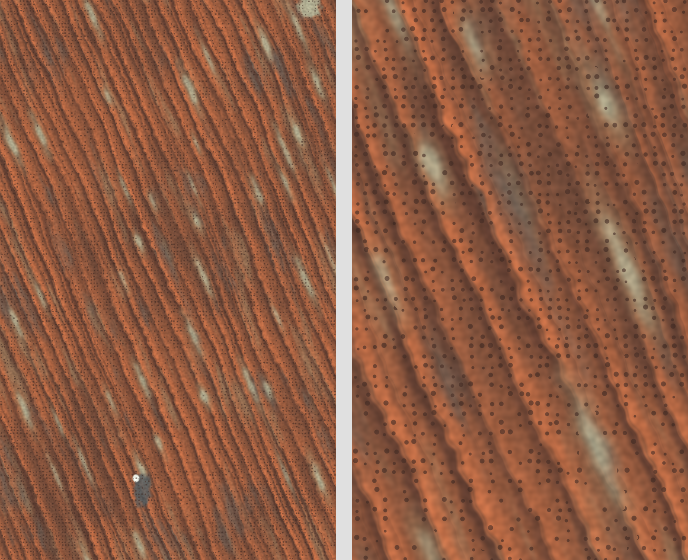
Left, the full canvas; right, a detail of the centre.
This texture is drawn by a Shadertoy shader. Its source:

```glsl
const vec3 RUST = vec3(0.57, 0.345, 0.24);
const vec3 UMBER = vec3(0.45, 0.295, 0.225);
const vec3 ORANGE = vec3(0.76, 0.43, 0.275);
const vec3 SHADOW = vec3(0.33, 0.215, 0.18);
const vec3 TAN = vec3(0.60, 0.49, 0.37);
const vec3 SLATE = vec3(0.40, 0.365, 0.335);
const vec3 PALE = vec3(0.70, 0.70, 0.59);
const vec3 SALT = vec3(0.95, 0.96, 0.92);

vec2 hash2(vec2 cell) {
    vec3 q = fract(cell.xyx * vec3(0.1031, 0.1030, 0.0973));
    q += dot(q, q.yzx + 33.33);
    return fract((q.xx + q.yz) * q.zy);
}

float gradAt(vec2 cell, vec2 offset) {
    float a = 6.2832 * hash2(cell).x;
    return dot(vec2(cos(a), sin(a)), offset);
}

// Gradient noise, roughly -0.7 to 0.7
float noise(vec2 p) {
    vec2 i = floor(p), f = p - i;
    vec2 w = f * f * f * (f * (f * 6.0 - 15.0) + 10.0);
    vec2 e = vec2(0.0, 1.0);
    return mix(mix(gradAt(i, f), gradAt(i + e.yx, f - e.yx), w.x),
               mix(gradAt(i + e.xy, f - e.xy), gradAt(i + e.yy, f - e.yy), w.x), w.y);
}

float fbm(vec2 p) {
    float sum = 0.0, amp = 1.0;
    for (int k = 0; k < 4; k++) {
        sum += amp * noise(p);
        p = p * 2.03 + 17.3;
        amp *= 0.55;
    }
    return sum;
}

// x: sunlit crest, y: thin shadow beside it
vec2 duneProfile(float phase) {
    float f = fract(phase);
    float lit = smoothstep(0.0, 0.10, f) * (1.0 - smoothstep(0.14, 0.60, f));
    float shade = smoothstep(0.66, 0.90, f) * (1.0 - smoothstep(0.93, 1.0, f));
    return vec2(lit, shade);
}

// Scattered clay pans stretched along the dunes; x: halo, y: core
vec2 clayPans(vec2 s, float wobble) {
    vec2 grid = vec2(11.0, 4.0), base = floor(s * grid), pan = vec2(0.0);
    for (int j = -1; j <= 1; j++)
    for (int i = -1; i <= 1; i++) {
        vec2 cell = base + vec2(i, j);
        vec2 place = hash2(cell + 61.0), kind = hash2(cell + 137.0);
        vec2 radius = vec2(mix(0.009, 0.017, kind.y), mix(0.035, 0.10, place.x));
        vec2 d = s - (cell + 0.15 + 0.7 * place) / grid;
        float r = length(d / radius) + wobble;
        float present = step(kind.x, 0.58) * mix(0.55, 1.0, kind.y);
        pan = max(pan, present * vec2(1.0 - smoothstep(0.4, 1.5, r),
                                      1.0 - smoothstep(0.1, 0.85, r)));
    }
    return pan;
}

// Dark shrubs, one jittered dot per cell
float shrubs(vec2 p, float density, float pixel) {
    vec2 g = p * 105.0, cell = floor(g), h = hash2(cell + 9.0);
    float blur = max(105.0 * pixel, 0.08);
    float r = mix(0.13, 0.27, h.y);
    float d = length(g - cell - 0.3 - 0.4 * h);
    return step(hash2(cell + 211.0).x, density) * (1.0 - smoothstep(r - 0.5 * blur, r + 0.5 * blur, d));
}

float blob(vec2 p, vec2 centre, vec2 radius, float wobble) {
    return 1.0 - smoothstep(0.65, 1.15, length((p - centre) / radius) + wobble);
}

void mainImage(out vec4 fragColor, in vec2 fragCoord) {
    float pixel = 1.0 / iResolution.x;
    vec2 p = fragCoord * pixel;
    // s.x runs across the dunes, s.y along them
    vec2 s = vec2(dot(p, vec2(0.92, 0.39)), dot(p, vec2(0.39, -0.92)));
    float rough = noise(p * 55.0);
    float broad = fbm(p * 2.6 + 4.0);

    // Ground
    vec3 col = mix(RUST, UMBER, smoothstep(-0.35, 0.55, broad + 0.5 * noise(s * vec2(16.0, 3.0))));

    // Main ridges with finer ones between
    float warp = 0.75 * noise(s * vec2(5.0, 1.7)) + 0.22 * noise(s * vec2(18.0, 8.0)) + 0.11 * rough;
    vec2 ridge = duneProfile(s.x * 23.0 + warp);
    vec2 minor = duneProfile(s.x * 41.0 + 1.4 * warp + 0.3);
    float strength = clamp(0.78 + 0.8 * noise(s * vec2(12.0, 2.2) + 31.0) - 0.25 * broad, 0.2, 1.0);
    float fine = clamp(0.3 + 0.9 * noise(s * vec2(9.0, 2.0) + 77.0), 0.0, 0.6);
    col = mix(col, ORANGE, max(ridge.x * strength, minor.x * fine));

    // Soft tan and slate streaks in the hollows
    float hollow = 1.0 - 0.75 * ridge.x * strength;
    float tanStreak = smoothstep(0.10, 0.60, fbm(s * vec2(15.0, 2.8) + 12.0));
    float slateStreak = smoothstep(0.15, 0.75, fbm(s * vec2(12.0, 3.4) + 53.0) + 0.2 * broad);
    col = mix(col, TAN, 0.65 * tanStreak * hollow);
    col = mix(col, SLATE, 0.75 * slateStreak * hollow);
    col = mix(col, SHADOW, 0.75 * max(ridge.y * strength, 0.7 * minor.y * fine));

    // Pale pans
    vec2 pan = clayPans(s, 0.35 * noise(p * 32.0));
    col = mix(col, mix(TAN, SLATE, slateStreak), 0.75 * pan.x);
    col = mix(col, PALE, 0.85 * pan.y);

    // Dark pool with a salt spot, and a large pan in the upper corner
    float top = iResolution.y * pixel;
    col = mix(col, vec3(0.34, 0.37, 0.38), 0.85 * blob(p, vec2(0.424, 0.125 * top), vec2(0.027, 0.055), 0.4 * rough));
    col = mix(col, SALT, blob(p, vec2(0.404, 0.146 * top), vec2(0.011, 0.012), 0.2 * rough));
    col = mix(col, PALE, 0.9 * blob(p, vec2(0.92, 0.987 * top), vec2(0.036, 0.035), 0.4 * rough));

    // Shrubs and grain
    float density = clamp(0.62 + 0.5 * broad - 0.5 * pan.x, 0.1, 0.9);
    col = mix(col, SHADOW * 0.8, 0.62 * shrubs(p, density, pixel));
    col *= 1.0 + 0.16 * noise(p * 140.0) + 0.10 * rough;
    fragColor = vec4(clamp(col, 0.0, 1.0), 1.0);
}
```
